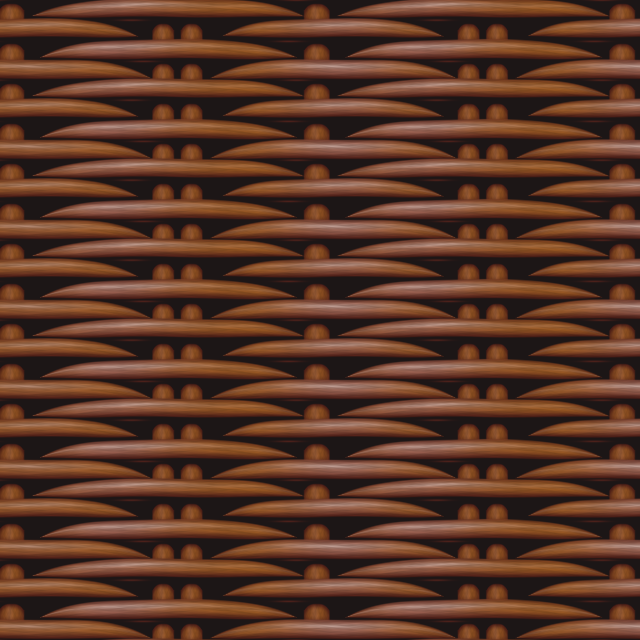
A Shadertoy shader for this texture:

```glsl
const float ROWS = 16.0;        // strand rows up the canvas, one unit each
const float BAY = 7.635;        // width of one weave bay in row units
const vec3 SHADOW = vec3(0.11, 0.085, 0.085);
const vec3 UMBER = vec3(0.29, 0.11, 0.085);
const vec3 OCHRE = vec3(0.56, 0.32, 0.125);
const vec3 ROSE = vec3(0.58, 0.37, 0.31);
const vec3 GLOSS = vec3(0.70, 0.60, 0.57);

float bump(float x, float center, float width) {
    float t = (x - center) / width;
    return exp(-t * t);
}

float wrapCentered(float x, float period) {
    return mod(x + 0.5 * period, period) - 0.5 * period;
}

// Layered sines drawn out along the cane fibre
float fibre(vec2 p, float seed) {
    float sum = 0.0;
    float amp = 0.5;
    for (int i = 0; i < 4; i++) {
        sum += amp * sin(p.x * 2.3 + seed + 1.7 * sin(p.y * 9.0 + seed * 2.1));
        p = p * vec2(2.1, 1.6) + vec2(1.3, 0.7);
        amp *= 0.6;
    }
    return sum;
}

// Upright stake with a rounded, shaded top
vec3 addStake(vec3 below, vec2 p, float halfWidth, float aa) {
    float x = p.x / halfWidth;
    float top = 0.61 - 0.17 * pow(min(abs(x), 1.0), 3.0);
    float inside = min(halfWidth - abs(p.x), top - p.y);
    float light = (1.0 - 0.8 * x * x) * smoothstep(-0.02, 0.17, top - p.y);
    light *= 0.45 + 0.55 * smoothstep(0.15, 0.34, p.y);
    vec3 color = mix(UMBER, OCHRE, clamp(light, 0.0, 1.0));
    color = mix(color, ROSE, 0.4 * bump(x, -0.15, 0.3) * light);
    color *= 1.0 + 0.08 * fibre(p.yx * 3.0, 2.0);
    return mix(below, color, smoothstep(-aa, aa, inside));
}

// Horizontal cane: full in the middle, sloping down to pointed ends
vec3 addStrand(vec3 below, vec2 p, float halfLength, float halfThick,
               float rosyAt, float rosiness, float seed, float aa) {
    float u = p.x / halfLength;
    float e = min(abs(u), 1.0);
    float thick = halfThick * (1.0 - pow(e, 4.0));
    float axis = -0.75 * (halfThick - thick) - 0.04 * u * u + 0.012 * sin(p.x * 2.0 + seed);
    float y = p.y - axis;
    float v = y / max(thick, 0.01);
    float grain = fibre(vec2(p.x, y * 4.0), seed);

    float light = smoothstep(-1.05, -0.05, v) * (1.0 - 0.5 * smoothstep(0.5, 1.0, v));
    light *= 1.0 - 0.55 * smoothstep(0.65, 1.0, e);
    float rosy = rosiness * bump(u, rosyAt, 0.5);
    vec3 color = mix(UMBER, mix(OCHRE, ROSE, rosy), light);
    float shine = bump(v, 0.33, 0.27) * (0.22 + 0.6 * bump(u, rosyAt * 0.6, 0.42));
    color = mix(color, GLOSS, shine * (0.55 + 0.45 * rosiness) * (0.85 + 0.2 * grain));
    color *= 1.0 + 0.1 * grain;

    float inside = min(thick - abs(y), halfLength - abs(p.x));
    return mix(below, color, smoothstep(-aa, aa, inside));
}

// Stakes showing in the gaps of one strand column
vec3 addStakes(vec3 color, vec2 p, float rowY, float stakeX, float halfWidth, float aa) {
    vec2 local = vec2(wrapCentered(p.x - stakeX, BAY), fract(p.y - rowY));
    return addStake(color, local, halfWidth, aa);
}

// One column of strands; alternate rows differ in length and height
vec3 addColumn(vec3 color, vec2 p, vec2 center, float evenLength, float oddLength,
               float rosyAt, float seed, float aa) {
    float row = floor(p.y - center.y + 0.5);
    float odd = mod(row, 2.0);
    float bay = floor((p.x - center.x) / BAY + 0.5);
    vec2 local = vec2(wrapCentered(p.x - center.x, BAY), p.y - center.y - row);
    local.y -= 0.03 * (odd - 0.5);
    float halfLength = mix(evenLength, oddLength, odd);

    // Thin sliver of cane deep in the gap beyond the tip
    float sliver = bump(local.y, 0.19, 0.025) * bump(local.x, halfLength * 0.94, 0.32);
    color = mix(color, UMBER * 1.3, 0.7 * sliver);

    float rosiness = clamp(bay + 1.35, 0.0, 1.0) * mix(1.0, 0.8, odd);
    return addStrand(color, local, halfLength, mix(0.235, 0.225, odd),
                     rosyAt, rosiness, seed + 2.4 * odd, aa);
}

void mainImage(out vec4 fragColor, in vec2 fragCoord) {
    vec2 p = fragCoord / iResolution.y * ROWS;
    float aa = ROWS / iResolution.y;
    float pairRow = 0.79;
    float singleRow = 0.29;

    vec3 color = SHADOW;
    for (int i = 0; i < 2; i++) {
        color = addStakes(color, p, pairRow, 4.08 + 0.71 * float(i), 0.27, aa);
    }
    color = addStakes(color, p, singleRow, 7.92, 0.32, aa);

    color = addColumn(color, p, vec2(4.21, pairRow), 3.2, 3.4, -0.45, 0.6, aa);
    color = addColumn(color, p, vec2(8.33, singleRow), 3.07, 2.75, 0.05, 4.1, aa);
    fragColor = vec4(clamp(color, 0.0, 1.0), 1.0);
}
```
